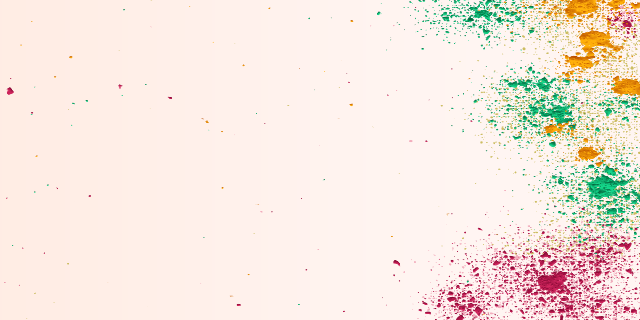
Give the GLSL for this background, as a Shadertoy shader.

```glsl
// Green, orange and crimson powder scattered along the right side of a pale blush field.

// Canvas units: height is 1, width is 2. Areas hold centre.xy and radius.zw.
const vec4 GREEN_AREAS[6] = vec4[6](
    vec4(1.51, 0.96, 0.14, 0.055), vec4(1.68, 0.735, 0.10, 0.035),
    vec4(1.71, 0.65, 0.12, 0.07), vec4(1.94, 0.675, 0.06, 0.03),
    vec4(1.90, 0.40, 0.12, 0.09), vec4(1.75, 0.435, 0.035, 0.025));
const vec4 ORANGE_AREAS[6] = vec4[6](
    vec4(1.83, 0.985, 0.15, 0.045), vec4(1.87, 0.86, 0.055, 0.06),
    vec4(1.81, 0.79, 0.055, 0.035), vec4(1.96, 0.73, 0.05, 0.025),
    vec4(1.75, 0.596, 0.05, 0.02), vec4(1.842, 0.523, 0.04, 0.027));
const vec4 CRIMSON_AREAS[6] = vec4[6](
    vec4(1.72, 0.12, 0.18, 0.09), vec4(1.46, 0.055, 0.08, 0.05),
    vec4(1.87, 0.19, 0.10, 0.07), vec4(1.96, 0.943, 0.04, 0.035),
    vec4(1.82, 0.04, 0.15, 0.06), vec4(1.57, 0.19, 0.05, 0.02));
const vec4 OLIVE_AREAS[6] = vec4[6](
    vec4(1.87, 0.62, 0.16, 0.12), vec4(1.92, 0.80, 0.10, 0.12),
    vec4(1.90, 0.38, 0.12, 0.10), vec4(1.75, 0.94, 0.12, 0.08),
    vec4(1.80, 0.24, 0.14, 0.03), vec4(1.65, 0.65, 0.10, 0.08));

const vec3 BLUSH_LEFT = vec3(1.0, 0.925, 0.89);
const vec3 BLUSH_RIGHT = vec3(1.0, 0.96, 0.948);
const vec3 GREEN_DARK = vec3(0.0, 0.34, 0.20);
const vec3 GREEN_LIGHT = vec3(0.08, 0.84, 0.54);
const vec3 ORANGE_DARK = vec3(0.72, 0.30, 0.0);
const vec3 ORANGE_LIGHT = vec3(1.0, 0.69, 0.04);
const vec3 CRIMSON_DARK = vec3(0.46, 0.0, 0.16);
const vec3 CRIMSON_LIGHT = vec3(0.82, 0.15, 0.37);
const vec3 PINK_DUST = vec3(0.95, 0.68, 0.74);
const vec3 OLIVE_DUST = vec3(0.80, 0.74, 0.38);

const int GRAIN_LAYERS = 6;
const float LARGEST_CELL = 0.066;
const float CELL_SHRINK = 0.66;
const float NO_CLUMPS = 9.0;

vec3 hash3(vec2 p) {
    vec3 q = fract(p.xyx * vec3(0.1031, 0.1030, 0.0973));
    q += dot(q, q.yxz + 33.33);
    return fract((q.xxy + q.yzz) * q.zyx);
}

float valueNoise(vec2 p) {
    vec2 i = floor(p), f = fract(p);
    f = f * f * (3.0 - 2.0 * f);
    float low = mix(hash3(i).x, hash3(i + vec2(1, 0)).x, f.x);
    float high = mix(hash3(i + vec2(0, 1)).x, hash3(i + vec2(1, 1)).x, f.x);
    return mix(low, high, f.y);
}

float fbm(vec2 p) {
    float sum = 0.0, amplitude = 0.5;
    for (int i = 0; i < 4; i++) {
        sum += amplitude * valueNoise(p);
        p = mat2(1.6, 1.2, -1.2, 1.6) * p + 7.3;
        amplitude *= 0.5;
    }
    return sum / 0.9375;
}

// Amount of powder at p: 1 at the heart of an area, fading outward.
float density(vec2 p, vec4 areas[6]) {
    float most = 0.0;
    for (int i = 0; i < 6; i++) {
        vec2 d = (p - areas[i].xy) / areas[i].zw;
        most = max(most, exp(-dot(d, d)));
    }
    return most;
}

// Lays one pigment over base: ragged clumps, then grains from coarse to fine.
vec3 sprinkle(vec3 base, vec2 p, vec4 areas[6], vec3 dark, vec3 light,
              float clumpLevel, int firstLayer, float seed) {
    float pixel = 1.0 / iResolution.y;
    vec2 clumpPoint = p * vec2(17.0, 27.0) + seed;
    float rough = fbm(clumpPoint);
    float slope = rough - fbm(clumpPoint + vec2(0.0, 0.35));
    float mass = density(p, areas) + 1.6 * (rough - 0.5) - clumpLevel;
    vec3 clumpColor = mix(dark, light, clamp(0.78 - 2.6 * slope, 0.0, 1.0));
    vec3 color = mix(base, clumpColor, smoothstep(-0.03, 0.05, mass));

    vec2 warp = vec2(valueNoise(p * 75.0 + seed), valueNoise(p * 75.0 - seed)) - 0.5;
    for (int i = firstLayer; i < GRAIN_LAYERS; i++) {
        float fine = float(i) / float(GRAIN_LAYERS - 1);
        float cell = LARGEST_CELL * pow(CELL_SHRINK, float(i));
        vec2 g = (p + warp * min(0.016, 0.5 * cell)) / cell + seed + 3.7 * float(i);
        vec2 id = floor(g);
        vec3 rnd = hash3(id + seed * 5.0);
        float radius = mix(0.12, 0.42, rnd.x * rnd.x);
        vec2 center = 0.5 + (rnd.yz - 0.5) * (1.0 - 2.0 * radius);
        vec2 local = (fract(g) - center) * vec2(1.0, 1.35);
        vec2 origin = (id + center - seed - 3.7 * float(i)) * cell;
        float chance = 0.8 * pow(density(origin, areas), mix(1.6, 0.65, fine));
        float present = step(hash3(id + seed * 9.0 + 41.0).y, chance);
        float edge = (length(local) - radius) * cell;
        float cover = present * (1.0 - smoothstep(-0.7 * pixel, 0.7 * pixel, edge));
        float lit = clamp(0.65 - 0.6 * local.y / radius, 0.0, 1.0);
        color = mix(color, mix(dark, light, lit), cover);
    }
    return color;
}

void mainImage(out vec4 fragColor, in vec2 fragCoord) {
    vec2 p = fragCoord / iResolution.xy * vec2(2.0, 1.0);
    vec3 color = mix(BLUSH_LEFT, BLUSH_RIGHT, smoothstep(-0.3, 1.6, p.x));

    // Fine pale dust below the saturated pigments
    color = sprinkle(color, p, OLIVE_AREAS, OLIVE_DUST, OLIVE_DUST, NO_CLUMPS, 4, 11.0);
    color = sprinkle(color, p, CRIMSON_AREAS, PINK_DUST, PINK_DUST, NO_CLUMPS, 3, 23.0);

    color = sprinkle(color, p, CRIMSON_AREAS, CRIMSON_DARK, CRIMSON_LIGHT, 1.2, 2, 37.0);
    color = sprinkle(color, p, GREEN_AREAS, GREEN_DARK, GREEN_LIGHT, 0.95, 1, 53.0);
    color = sprinkle(color, p, ORANGE_AREAS, ORANGE_DARK, ORANGE_LIGHT, 0.6, 2, 71.0);
    fragColor = vec4(color, 1.0);
}
```
